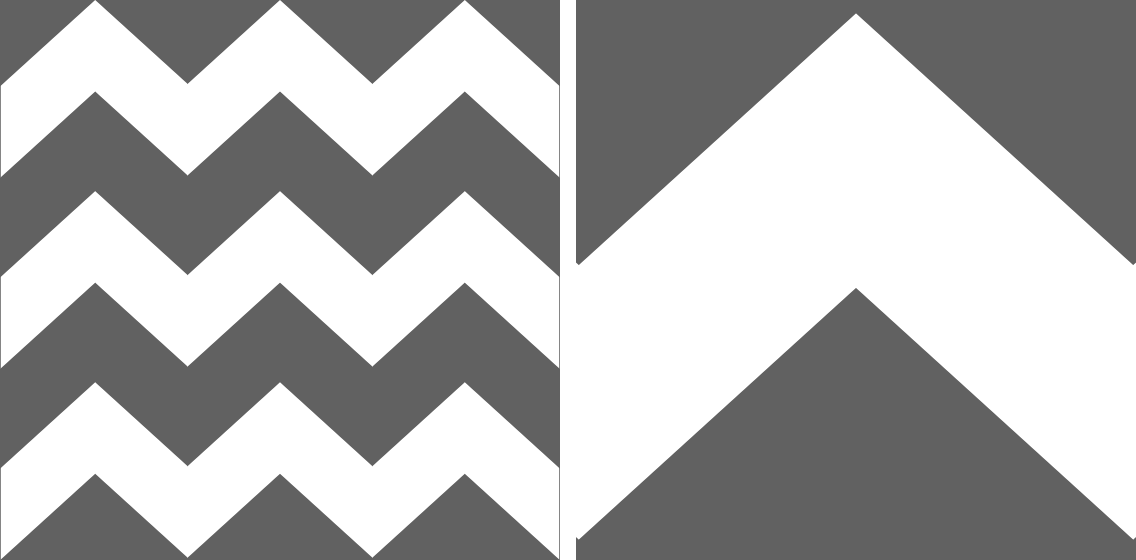
Left, the full canvas; right, a detail of the centre.
Give the GLSL for this pattern, as a three.js fragment shader.

```glsl
// Draws three white chevron bands on a grey ground with hairline side edges.
varying vec2 vUv;

const vec3 GREY = vec3(0.38);
const vec3 WHITE = vec3(1.0);
const float PEAK_SPACING = 0.33;
const float BAND_SPACING = 0.3413;
const float BAND_HEIGHT = 0.1634;
const float SLOPE = 0.908;
const float EDGE_WIDTH = 0.0013;

// Horizontal distance to the nearest of three centred peaks
float peakDistance(float x, float spacing) {
  float column = clamp(floor((x - 0.5) / spacing + 0.5), -1.0, 1.0);
  return abs(x - 0.5 - column * spacing);
}

// Signed distance to repeated bands, negative inside
float bandDistance(float depth, float spacing, float height, float slope) {
  float offset = mod(depth - 0.5 * height + 0.5 * spacing, spacing) - 0.5 * spacing;
  return (abs(offset) - 0.5 * height) / sqrt(1.0 + slope * slope);
}

// Smooth coverage of the region where the distance is negative
float coverage(float dist, float blur) {
  return 1.0 - smoothstep(-0.5 * blur, 0.5 * blur, dist);
}

void main() {
  float blur = max(fwidth(vUv.x), fwidth(vUv.y)) * 1.2;

  // Fold the depth below the top edge into a zigzag
  float depth = 1.0 - vUv.y - SLOPE * peakDistance(vUv.x, PEAK_SPACING);
  float bands = coverage(bandDistance(depth, BAND_SPACING, BAND_HEIGHT, SLOPE), blur);

  // Hairlines along the left and right sides
  float inside = coverage(EDGE_WIDTH - min(vUv.x, 1.0 - vUv.x), blur);

  gl_FragColor = vec4(mix(GREY, WHITE, bands * inside), 1.0);
}
```
